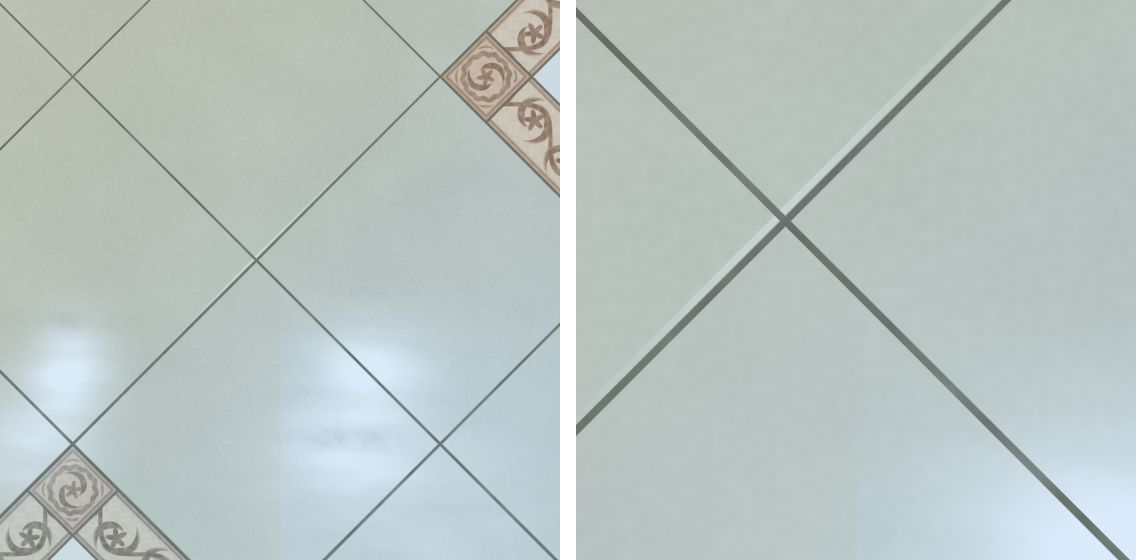
Left: the whole. Right: its middle third, enlarged.
Write a Shadertoy shader that draws this texture.

```glsl
float stroke(float d, float halfWidth) {
    float px = 0.8 / iResolution.y;
    return 1.0 - smoothstep(halfWidth - px, halfWidth + px, abs(d));
}

float glow(vec2 p, vec2 center, vec2 radius) {
    vec2 d = (p - center) / radius;
    return exp(-dot(d, d));
}

vec2 hash2(vec2 p) {
    return fract(sin(vec2(dot(p, vec2(127.1, 311.7)), dot(p, vec2(269.5, 183.3)))) * 43758.5);
}

// Distance to the nearest scattered cell point
float cellular(vec2 p) {
    vec2 cell = floor(p);
    float nearest = 2.0;
    for (int j = -1; j <= 1; j++)
        for (int i = -1; i <= 1; i++) {
            vec2 c = cell + vec2(i, j);
            nearest = min(nearest, length(c + hash2(c) - p));
        }
    return nearest;
}

float waves(vec2 p) {
    float sum = 0.0, amp = 0.5;
    for (int i = 0; i < 4; i++) {
        sum += amp * sin(p.x + 1.7 * sin(p.y)) * sin(p.y + 1.3 * sin(p.x));
        p = mat2(1.5, 1.1, -1.1, 1.5) * p + 2.3;
        amp *= 0.55;
    }
    return sum;
}

// Curling leaves around a small flower, within a unit disc
float leafCurl(vec2 p) {
    float r = length(p), a = atan(p.y, p.x);
    float arms = smoothstep(0.25, 0.65, sin(2.0 * a - 9.0 * r));
    arms *= smoothstep(0.25, 0.35, r) * (1.0 - smoothstep(0.62, 0.76, r));
    float flower = 1.0 - smoothstep(-0.05, 0.05, r - 0.24 - 0.1 * cos(5.0 * a));
    return max(arms, flower);
}

// Vine running along x, with curls that flip from side to side
float vine(vec2 p) {
    float side = mod(floor(p.x / 1.6), 2.0) * 2.0 - 1.0;
    vec2 c = vec2(mod(p.x, 1.6) - 0.8, side * p.y + 0.1);
    float stem = 1.0 - smoothstep(0.05, 0.13, abs(p.y - 0.5 * sin(p.x * 1.963)));
    return max(stem, leafCurl(c));
}

float medallion(vec2 p) {
    float r = length(p), a = atan(p.y, p.x);
    float ring = 1.0 - smoothstep(0.05, 0.11, abs(r - 0.7 - 0.03 * sin(12.0 * a)));
    float corners = smoothstep(0.1, 0.5, sin(18.0 * r + 2.0 * cos(4.0 * a))) * step(0.88, r);
    return max(max(0.8 * ring, 0.7 * corners), leafCurl(p * 1.2));
}

void mainImage(out vec4 fragColor, in vec2 fragCoord) {
    vec2 uv = fragCoord / iResolution.xy;

    // Diagonal tile frame: joints fall on whole numbers
    vec2 d = uv - vec2(0.458, 0.535);
    vec2 t = vec2(d.x + d.y, d.x - d.y) / 0.656;
    float tileSize = 0.464;
    vec2 q = vec2(abs(t.x) - 1.0, t.y);
    float inset = min(q.x, q.y);
    float lowerLeft = step(t.x, 0.0);

    // Glazed ground, cooler toward the lower right
    float cool = smoothstep(0.15, 1.15, uv.x * 0.65 + 1.0 - uv.y);
    vec3 col = mix(vec3(0.725, 0.752, 0.695), vec3(0.715, 0.765, 0.765), cool);
    float seam = smoothstep(0.498, 0.504, uv.x) * (1.0 - smoothstep(0.3, 0.5, uv.y));
    col += vec3(-0.005, 0.015, 0.035) * seam;
    col += 0.012 * waves(uv * 14.0) + 0.02 * (cellular(uv * 110.0) - 0.45);

    // Pale field inside the border
    float px = 0.004;
    col = mix(col, vec3(0.80, 0.86, 0.89), smoothstep(0.25 - px, 0.25 + px, inset));

    // Ornamental border with square corners
    float band = smoothstep(-px, px, inset) * (1.0 - smoothstep(0.25 - px, 0.25 + px, inset));
    bool corner = max(q.x, q.y) < 0.25;
    vec2 local = q / 0.125 - 1.0;
    vec2 strip = q.x < q.y ? local.yx : local;
    float motif = corner ? medallion(local) : vine(strip - vec2(1.2, 0.0));
    float edge = corner ? max(abs(local.x), abs(local.y)) : abs(strip.y);
    float trim = smoothstep(0.78, 0.83, edge) * (0.65 + 0.25 * sin(edge * 60.0));
    motif *= 1.0 - smoothstep(0.74, 0.8, edge);
    motif *= 0.8 + 0.3 * waves(q * 70.0);
    vec3 cream = mix(vec3(0.79, 0.77, 0.72), vec3(0.76, 0.77, 0.75), lowerLeft);
    cream -= corner ? vec3(0.02, 0.05, 0.06) : vec3(0.0);
    vec3 umber = mix(vec3(0.53, 0.43, 0.36), vec3(0.46, 0.46, 0.43), lowerLeft);
    vec3 ornament = mix(cream, umber, clamp(max(motif, trim * 0.75), 0.0, 1.0));
    col = mix(col, ornament + 0.03 * waves(q * 110.0), band);

    // Soft window reflections and dull smears
    float ripple = 1.0 + 0.35 * waves(uv * vec2(9.0, 32.0));
    float shine = 0.95 * glow(uv, vec2(0.125, 0.335), vec2(0.07, 0.085))
        + 0.6 * glow(uv, vec2(0.06, 0.2), vec2(0.11, 0.1))
        + 0.75 * glow(uv, vec2(0.655, 0.345), vec2(0.1, 0.075))
        + 0.6 * glow(uv, vec2(0.62, 0.2), vec2(0.13, 0.09))
        + 0.3 * glow(uv, vec2(0.75, 0.1), vec2(0.3, 0.25));
    shine *= mix(1.0, 0.4, band);
    col = mix(col, vec3(0.86, 0.93, 0.99), clamp(shine * ripple, 0.0, 0.95));
    float smear = glow(uv, vec2(0.63, 0.215), vec2(0.1, 0.02)) + 0.6 * glow(uv, vec2(0.12, 0.425), vec2(0.09, 0.02));
    col -= 0.08 * smear * (0.7 + 0.6 * waves(uv * 55.0));

    // Joints, finer toward the top, with a lit lip on one side
    float halfWidth = mix(0.0029, 0.0016, uv.y);
    vec2 joint = (t - floor(t + 0.5)) * tileSize;
    float outside = 1.0 - step(0.02, inset);
    float lip = stroke(joint.y + 0.005, 0.002) * glow(uv, vec2(0.46, 0.54), vec2(0.14));
    col = mix(col, vec3(0.83, 0.88, 0.88), 0.6 * lip);
    float grout = max(stroke(joint.x, halfWidth), stroke(joint.y, halfWidth)) * outside;
    vec2 rim = (q - 0.25) * tileSize;
    float rims = max(stroke(rim.x, 0.0017) * step(0.0, q.y), stroke(rim.y, 0.0017) * step(0.0, q.x));
    grout = max(grout, rims);
    vec3 groutColor = mix(vec3(0.38, 0.44, 0.43), vec3(0.38, 0.39, 0.35), uv.y);
    col = mix(col, groutColor, grout * (0.85 + 0.15 * waves(uv * 40.0)));

    fragColor = vec4(clamp(col, 0.0, 1.0), 1.0);
}
```
